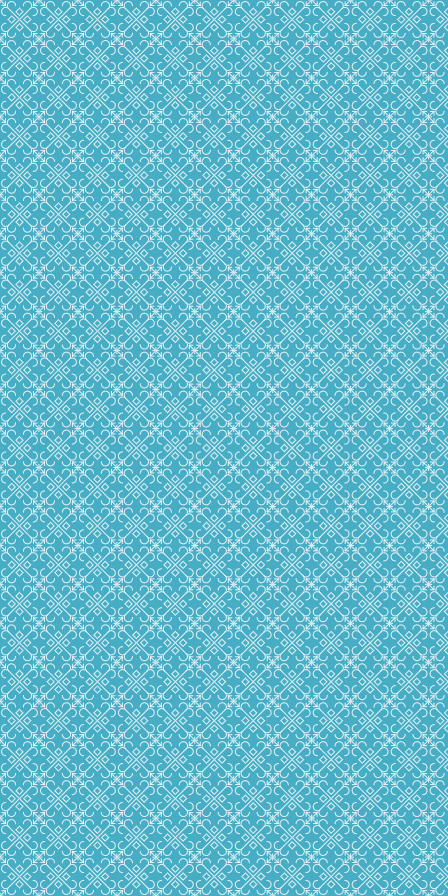
Write a Shadertoy shader that draws this pattern.

```glsl
// Fine white line lattice of crosses, diamonds, scrolled hearts and corner arrows on blue.
#define ROWS 23.0
#define LINE_WIDTH 0.0225
#define SOFTNESS 1.1
#define ARM_END 0.28
#define LOBE_RADIUS 0.105
#define DIAMOND_POS 0.2
#define DIAMOND_SIZE 0.09
#define ARROW_TIP 0.14
#define PLUS_ARM 0.075
#define GROUND vec3(0.28, 0.68, 0.77)
#define INK vec3(0.98, 0.99, 1.0)

float segment(vec2 p, vec2 a, vec2 b) {
    vec2 pa = p - a, ba = b - a;
    return length(pa - ba * clamp(dot(pa, ba) / dot(ba, ba), 0.0, 1.0));
}

// Circular stroke about the x axis, open on the left; halfAngle is its half span.
float arc(vec2 p, float radius, float halfAngle) {
    p.y = abs(p.y);
    vec2 tip = radius * vec2(cos(halfAngle), sin(halfAngle));
    bool inside = atan(p.y, p.x) < halfAngle;
    return inside ? abs(length(p) - radius) : length(p - tip);
}

vec2 rotate(vec2 p, float angle) {
    float c = cos(angle), s = sin(angle);
    return vec2(c * p.x - s * p.y, s * p.x + c * p.y);
}

// Coverage of a thin line averaged over a filter of the given width.
float stroke(float d, float blur) {
    return clamp((0.5 * (LINE_WIDTH + blur) - d) / blur, 0.0, min(1.0, LINE_WIDTH / blur));
}

// Ink in a unit tile centred on the origin.
float tileInk(vec2 p, float blur) {
    // Fold the eightfold symmetry into one octant.
    vec2 q = abs(p);
    if (q.y > q.x) q = q.yx;

    // Central cross and its four diamonds
    float cross = segment(q, vec2(0.0), vec2(ARM_END));
    float diamond = 0.7071 * abs(abs(q.x - DIAMOND_POS) + q.y - DIAMOND_SIZE);

    // Heart lobe curling away from the end of each arm
    vec2 lobe = vec2(ARM_END) + LOBE_RADIUS * vec2(0.7071, -0.7071);
    float curl = arc(rotate(q - lobe, -radians(22.5)), LOBE_RADIUS, radians(112.5));

    // Diagonal arrows and small plus around the tile corner
    vec2 s = 0.5 - q;
    float shaft = segment(s, vec2(0.0), vec2(ARROW_TIP));
    float barb = segment(s, vec2(ARROW_TIP), vec2(0.05, ARROW_TIP));
    float plus = segment(s, vec2(0.0), vec2(0.0, PLUS_ARM));

    // Overlapping strokes build up towards full ink.
    float bare = 1.0 - stroke(min(cross, diamond), blur);
    bare *= 1.0 - stroke(curl, blur);
    bare *= 1.0 - stroke(min(shaft, plus), blur);
    bare *= 1.0 - stroke(barb, blur);
    return 1.0 - bare;
}

void mainImage(out vec4 fragColor, in vec2 fragCoord) {
    float pixel = ROWS / iResolution.y;
    vec2 tile = fract(fragCoord * pixel) - 0.5;
    float ink = tileInk(tile, SOFTNESS * pixel);
    fragColor = vec4(mix(GROUND, INK, ink), 1.0);
}
```
